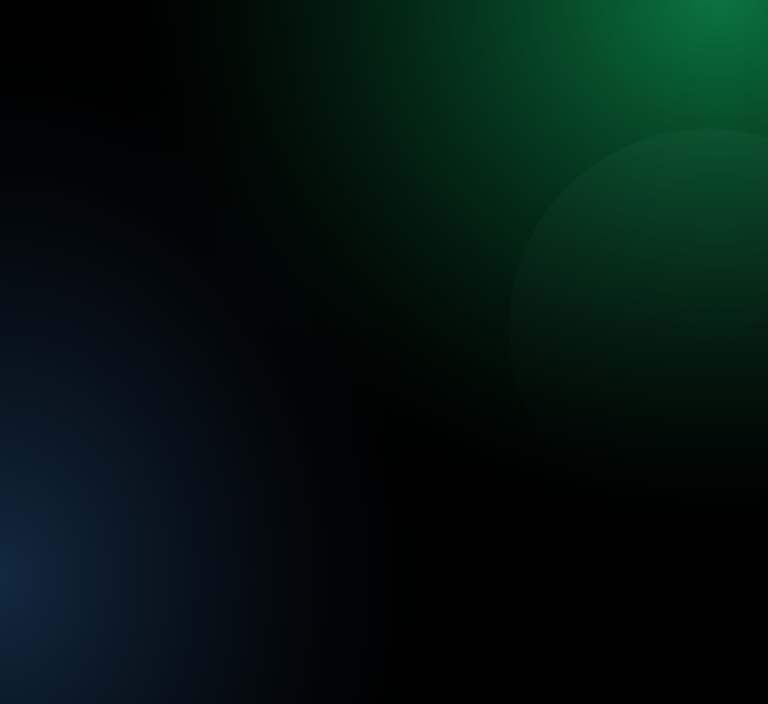
A Shadertoy shader for this background:

```glsl
// A dark backdrop lit by two soft elliptical glows: green from the upper right,
// blue from the lower left. A faint translucent disc sits in the green light,
// fading out downward. Everything is built from distances in canvas units.

// Elliptical light: 1 at the centre, easing to 0 at the given radii.
float glow(vec2 uv, vec2 center, vec2 radii) {
    float reach = length((uv - center) / radii);
    return pow(max(1.0 - reach, 0.0), 1.5);
}

// Antialiased coverage of a disc, measured in canvas heights.
float disc(vec2 p, vec2 center, float radius) {
    float edge = 1.0 / iResolution.y;
    return 1.0 - smoothstep(-edge, edge, length(p - center) - radius);
}

void mainImage(out vec4 fragColor, in vec2 fragCoord) {
    vec2 uv = fragCoord / iResolution.xy;
    float aspect = iResolution.x / iResolution.y;

    // Coloured lights over black
    vec3 green = vec3(0.038, 0.465, 0.25);
    vec3 blue = vec3(0.07, 0.16, 0.25);
    vec3 color = green * glow(uv, vec2(0.935, 1.014), vec2(0.79, 0.78));
    color += blue * glow(uv, vec2(0.0, 0.18), vec2(0.57, 0.77));

    // Faint disc, brightest along its upper rim
    vec2 center = vec2(0.922 * aspect, 0.534);
    float cover = disc(vec2(uv.x * aspect, uv.y), center, 0.283);
    float fade = smoothstep(0.25, 0.8, uv.y);
    color += vec3(0.016, 0.024, 0.022) * cover * fade;

    fragColor = vec4(color, 1.0);
}
```
